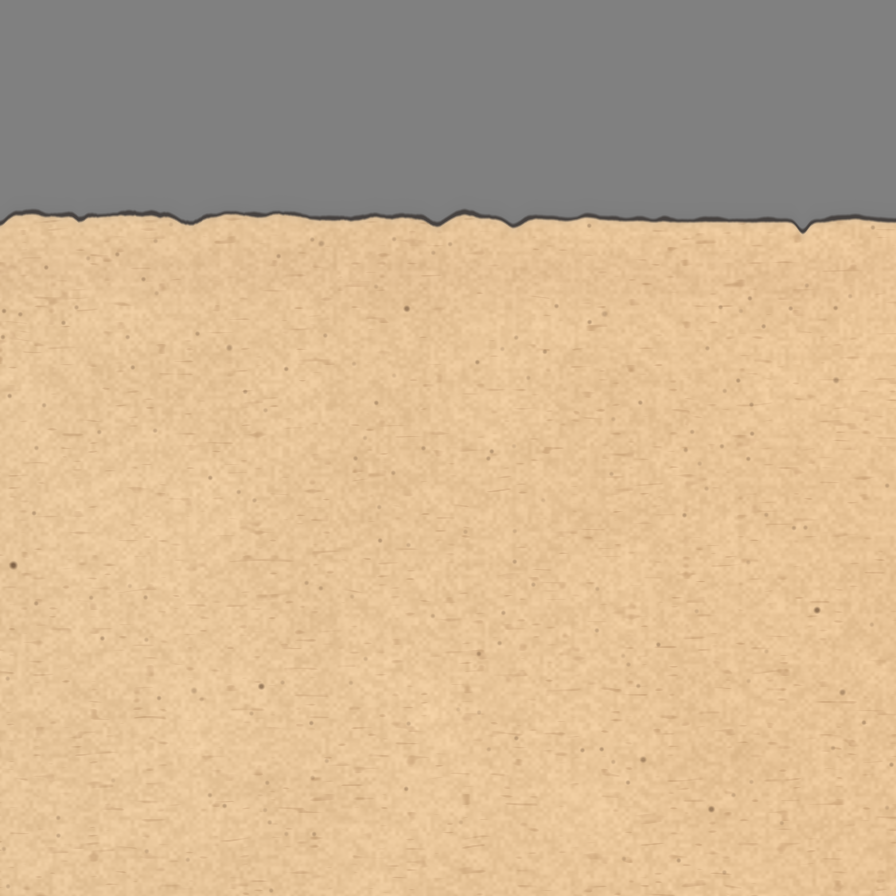
Write a WebGL 2 fragment shader that draws this texture.

```glsl
#version 300 es
precision highp float;
// A sheet of tan paper with a torn, charred upper edge on plain grey.
// The tear is a sloping line with soft notches and ragged noise; the paper
// is layered value noise with fibres and scattered dark specks.

uniform vec2 u_resolution;
out vec4 fragColor;

float hash(vec2 p) {
    return fract(sin(dot(p, vec2(127.1, 311.7))) * 43758.5453);
}

float valueNoise(vec2 p) {
    vec2 i = floor(p), f = fract(p);
    f = f * f * (3.0 - 2.0 * f);
    return mix(mix(hash(i), hash(i + vec2(1, 0)), f.x),
               mix(hash(i + vec2(0, 1)), hash(i + vec2(1, 1)), f.x), f.y);
}

float fbm(vec2 p) {
    float sum = 0.0, amp = 0.5;
    for (int i = 0; i < 4; i++) {
        sum += amp * (valueNoise(p) - 0.5);
        p = p * 2.03 + 17.3;
        amp *= 0.5;
    }
    return sum;
}

float notch(float x, float centre, float width) {
    float d = (x - centre) / width;
    return exp(-d * d);
}

// Height of the torn edge across the canvas
float tearHeight(float x) {
    float h = mix(0.7595, 0.752, smoothstep(0.2, 0.85, x));
    h -= 0.012 * notch(x, -0.004, 0.014);
    h -= 0.006 * notch(x, 0.090, 0.007);
    h -= 0.010 * notch(x, 0.212, 0.017);
    h -= 0.003 * notch(x, 0.370, 0.040);
    h -= 0.007 * notch(x, 0.488, 0.013);
    h += 0.004 * notch(x, 0.520, 0.014);
    h -= 0.008 * notch(x, 0.574, 0.012);
    h += 0.003 * notch(x, 0.660, 0.020);
    h -= 0.013 * notch(x, 0.896, 0.008);
    h += 0.003 * notch(x, 0.950, 0.020);
    float ragged = mix(0.008, 0.004, smoothstep(0.45, 0.7, x));
    return h + ragged * fbm(vec2(x * 55.0, 3.7));
}

// Small dark dots, one at most in each grid cell
float specks(vec2 uv, float cells, float density, float radius) {
    vec2 cell = floor(uv * cells);
    vec2 centre = 0.2 + 0.6 * vec2(hash(cell + 5.1), hash(cell + 9.7));
    float d = length(fract(uv * cells) - centre) / cells;
    float strength = 0.4 + 0.6 * hash(cell + 2.3);
    return step(hash(cell), density) * strength * smoothstep(radius, radius * 0.2, d);
}

vec3 paperColor(vec2 uv) {
    vec3 color = vec3(0.910, 0.772, 0.598);
    color += vec3(0.004, -0.008, -0.016) * (uv.x - 0.5);

    // Broad mottling, then fine pulp grain
    color += vec3(0.040, 0.045, 0.045) * fbm(uv * 9.0);
    color += 0.055 * fbm(uv * vec2(75.0, 95.0) + 31.0);
    color += vec3(0.060, 0.064, 0.068) * (valueNoise(uv * 230.0) - 0.5);

    // Short, mostly level fibres
    vec2 bent = uv + 0.006 * valueNoise(uv * 24.0);
    float fibre = valueNoise(bent * vec2(65.0, 210.0) + 61.0);
    color -= vec3(0.075, 0.085, 0.080) * smoothstep(0.78, 1.0, fibre);

    // Scattered flecks and two stronger specks
    float dark = specks(uv, 65.0, 0.05, 0.0035) * 0.35;
    dark += specks(uv + 0.37, 14.0, 0.09, 0.0048) * 0.6;
    dark += 0.75 * smoothstep(0.006, 0.001, distance(uv, vec2(0.015, 0.369)));
    dark += 0.65 * smoothstep(0.005, 0.001, distance(uv, vec2(0.912, 0.319)));
    return mix(color, vec3(0.38, 0.27, 0.18), min(dark, 0.85));
}

void main() {
    vec2 uv = gl_FragCoord.xy / u_resolution;
    float aa = 0.8 / u_resolution.y;
    float above = uv.y - tearHeight(uv.x);

    // Grey ground with a faint shade near the tear
    vec3 color = vec3(0.502) - 0.03 * exp(-max(above, 0.0) / 0.008);

    // Charred rim of uneven weight
    float rim = 0.0045 + 0.003 * (valueNoise(vec2(uv.x * 70.0, 8.0)) - 0.5);
    float char = smoothstep(rim + 0.002, rim - 0.002, above);
    color = mix(color, vec3(0.25, 0.23, 0.22), char * 0.9);

    // Paper, slightly pale and then browned just below the rim
    vec3 paper = paperColor(uv);
    paper = mix(paper, vec3(0.80, 0.72, 0.61), 0.55 * exp(-abs(above) / 0.0035));
    paper -= vec3(0.015, 0.018, 0.014) * notch(above, -0.06, 0.035);
    color = mix(color, paper, smoothstep(aa + 0.001, -aa - 0.001, above));

    fragColor = vec4(clamp(color, 0.0, 1.0), 1.0);
}
```
